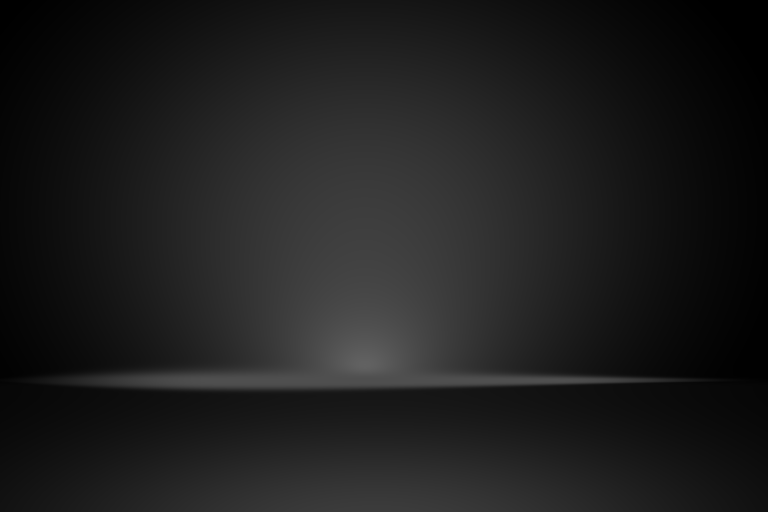
Give the GLSL for this background, as a Shadertoy shader.

```glsl
// A dark studio: a dim wall with a soft halo, a low glow at the horizon,
// and a charcoal floor behind a thin, tapered band of light.
// Gaussian falloffs shape the light; smoothsteps join wall, band and floor.

// Wall halo, in fractions of the canvas
const vec2 HALO_CENTER = vec2(0.475, 0.61);
const vec2 HALO_SPREAD = vec2(0.387, 0.447);
const float HALO_LIGHT = 0.235;
const float WALL_SHADE = 0.03;

// Small glow rising from the horizon
const vec2 GLOW_CENTER = vec2(0.475, 0.275);
const vec2 GLOW_SPREAD = vec2(0.12, 0.14);
const float GLOW_LIGHT = 0.285;
const float GLOW_SOFTNESS = 0.12;

// Floor, brighter toward the viewer
const float HORIZON = 0.258;
const float FLOOR_FAR = 0.085;
const float FLOOR_NEAR = 0.24;
const float FLOOR_SPREAD = 0.447;

// Band of light along the horizon
const float BAND_LIGHT = 0.31;
const float BAND_RISE = 0.016;
const float BAND_DROP = 0.017;
const float BAND_MIN = 0.003;

float gaussian(vec2 p) {
    return exp(-dot(p, p));
}

float wallLight(vec2 uv) {
    float halo = HALO_LIGHT * gaussian((uv - HALO_CENTER) / HALO_SPREAD);
    vec2 offset = (uv - GLOW_CENTER) / GLOW_SPREAD;
    float radius = sqrt(dot(offset, offset) + GLOW_SOFTNESS * GLOW_SOFTNESS);
    float glow = GLOW_LIGHT * exp(GLOW_SOFTNESS - radius);
    return max(halo - WALL_SHADE, 0.0) + glow;
}

float floorLight(vec2 uv) {
    float nearness = 1.0 - smoothstep(-0.03, HORIZON - 0.015, uv.y);
    float side = (uv.x - 0.49) / FLOOR_SPREAD;
    return mix(FLOOR_FAR, FLOOR_NEAR, nearness) * exp(-side * side);
}

// Coverage of a lens that is thickest left of centre and sharp at the right
float bandCoverage(vec2 uv) {
    float lens = 6.75 * uv.x * (1.0 - uv.x) * (1.0 - uv.x);
    float height = uv.y - HORIZON;
    float reach = BAND_MIN + lens * (height > 0.0 ? BAND_RISE : BAND_DROP);
    float d = height / reach;
    float profile = height > 0.0 ? exp(-d * d) : exp(-d * d * d * d);
    float ends = smoothstep(-0.04, 0.28, uv.x) * (1.0 - smoothstep(0.72, 1.0, uv.x));
    return profile * ends;
}

void mainImage(out vec4 fragColor, in vec2 fragCoord) {
    vec2 uv = fragCoord / iResolution.xy;

    // Join the wall and floor, then lay the band over the seam
    float wallMask = smoothstep(HORIZON - 0.014, HORIZON + 0.006, uv.y);
    float light = mix(floorLight(uv), wallLight(uv), wallMask);
    light = mix(light, BAND_LIGHT, bandCoverage(uv));

    fragColor = vec4(vec3(clamp(light, 0.0, 1.0)), 1.0);
}
```
